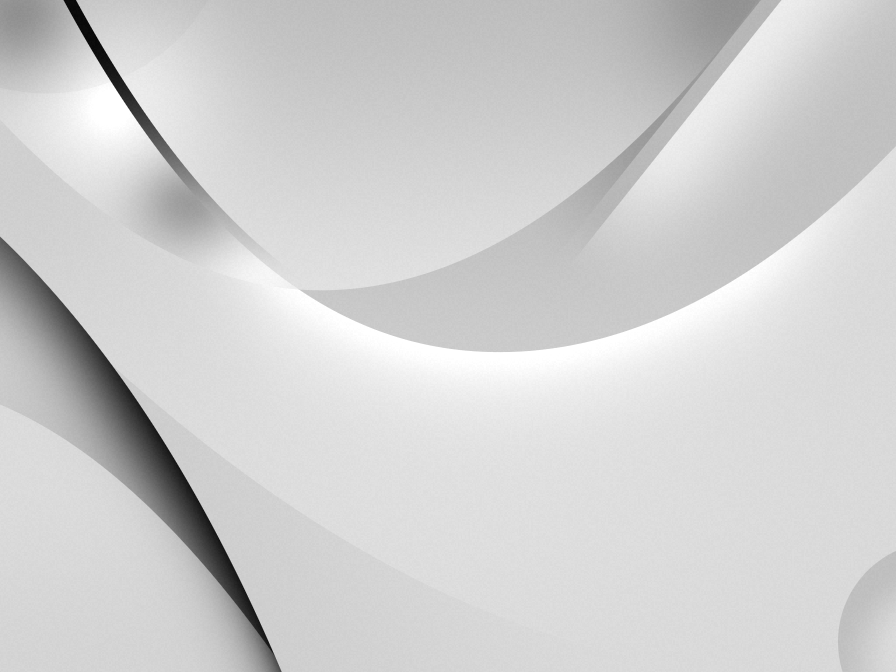
Give the GLSL for this background, as a WebGL 2 fragment shader.

```glsl
#version 300 es
precision highp float;

uniform vec2 u_resolution;
out vec4 fragColor;

// Curves, in units of the canvas height
const vec2 BOWL_LOW = vec2(0.743, 0.476);
const vec2 PANEL_LOW = vec2(0.477, 0.568);
const vec2 BLADE_FOOT = vec2(0.851, 0.609);
const vec2 BLADE_DIR = vec2(0.624, 0.782);
const float BLADE_WIDTH = 0.024;
const float RIBBON_WIDTH = 0.0165;
const vec3 CORNER_DISC = vec3(1.396, 0.045, 0.149);
const vec3 TOP_DISC = vec3(0.069, 1.139, 0.278);

// Grey levels
const float FIELD = 0.845;
const float PANEL_TOP = 0.735;
const float PANEL_BOTTOM = 0.885;
const float SLATE = 0.755;
const float BLADE = 0.71;
const float VALLEY = 0.83;
const float HILL = 0.86;
const float SHADOW = 0.70;
const float GRAIN = 0.018;
const float GRAIN_ROWS = 480.0;

float hash(vec2 p) {
    vec3 q = fract(p.xyx * 0.1031);
    q += dot(q, q.yzx + 33.33);
    return fract((q.x + q.y) * q.z);
}

// Turns an implicit curve into a distance in canvas units
float toDistance(float f) {
    return f / max(length(vec2(dFdx(f), dFdy(f))) * u_resolution.y, 1e-5);
}

float cover(float d) {
    return clamp(d * u_resolution.y + 0.5, 0.0, 1.0);
}

float blob(vec2 p, vec2 center, vec2 radii) {
    vec2 q = (p - center) / radii;
    return exp(-dot(q, q));
}

float fall(float d, float width) {
    return exp(-d * d / (width * width));
}

float bowlHeight(float x) {
    float d = x - BOWL_LOW.x;
    return BOWL_LOW.y + d * d * (0.88 + 0.564 * max(-d, 0.0));
}

float panelHeight(float x) {
    float d = x - PANEL_LOW.x;
    return PANEL_LOW.y + d * d * (d > 0.0 ? 1.018 : 1.118);
}

void main() {
    vec2 p = gl_FragCoord.xy / u_resolution.y;

    // Signed distances, positive above each curve or inside each disc
    float bowl = toDistance(p.y - bowlHeight(p.x));
    float panel = toDistance(p.y - panelHeight(p.x));
    float ridge = toDistance(p.y - 0.648 + p.x * (0.95 + 1.152 * p.x + 1.53 * p.x * p.x * p.x));
    float hill = toDistance(p.y - 0.398 + p.x * (0.42 + 1.21 * p.x));
    float reach = max(1.18 - p.x, 0.0);
    float sweep = toDistance(p.y + 0.003 - 0.448 * reach * reach);
    float corner = CORNER_DISC.z - length(p - CORNER_DISC.xy);
    float topDisc = cover(TOP_DISC.z - length(p - TOP_DISC.xy));

    // Open field with a bright rim below the bowl
    float field = FIELD + 0.03 * blob(p, vec2(0.72, 0.34), vec2(0.5, 0.3));
    field -= 0.035 * blob(p, vec2(0.0, 0.72), vec2(0.22, 0.2));
    float rim = smoothstep(0.24, 0.44, p.x) * (1.0 - 0.8 * smoothstep(1.1, 1.34, p.x));
    field += rim * (0.08 * fall(bowl, 0.1) + 0.06 * fall(bowl, 0.04));
    field -= 0.05 * (1.0 - smoothstep(0.25, 1.0, p.x)) * cover(-sweep);

    // Disc in the lower right corner
    float disc = 0.75 + 0.11 * smoothstep(0.0, 0.1, corner - 0.25 * (p.y - 0.06));
    field = mix(field, disc, cover(corner));

    // Glowing wing at the upper left
    float spark = 0.13 * blob(p, vec2(0.165, 0.84), vec2(0.13, 0.12))
                + 0.07 * blob(p, vec2(0.165, 0.84), vec2(0.045));
    float wing = 0.835 + spark - 0.03 * topDisc;
    wing -= 0.25 * blob(p, vec2(0.03, 0.98), vec2(0.09, 0.09));
    wing -= 0.24 * blob(p, vec2(0.28, 0.7), vec2(0.075, 0.065));
    wing += 0.13 * blob(p, vec2(0.4, 0.59), vec2(0.1, 0.06));
    field = mix(field, wing, cover(panel));

    // Slate between the two bowls, lit to the right of the blade
    vec2 fromFoot = p - BLADE_FOOT;
    float along = dot(fromFoot, BLADE_DIR);
    float across = dot(fromFoot, vec2(BLADE_DIR.y, -BLADE_DIR.x));
    float grow = smoothstep(-0.03, 0.24, along);
    float slate = SLATE + 0.04 * (1.0 - smoothstep(0.47, 0.7, p.y));
    float lit = slate + 0.17 * grow * fall(across, 0.1);
    float shade = slate - 0.15 * grow * fall(across + BLADE_WIDTH, 0.11);
    float blade = mix(slate, BLADE + 0.02 * fall(along - 0.25, 0.15), smoothstep(0.0, 0.1, along));
    float inner = mix(shade, blade, cover(across + BLADE_WIDTH));
    inner = mix(inner, lit, cover(across));

    // Pale panel above the inner curve
    float pale = mix(PANEL_BOTTOM, PANEL_TOP, smoothstep(0.5, 1.08, p.y));
    pale += 0.14 * blob(p, vec2(0.19, 0.87), vec2(0.14, 0.15)) - 0.02 * topDisc;
    pale -= 0.17 * blob(p, vec2(1.09, 0.99), vec2(0.13, 0.16));
    inner = mix(inner, pale, cover(panel) * cover(-across - BLADE_WIDTH));

    // Dark ribbon along the left flank of the bowl
    float ribbon = mix(0.88, 0.04, smoothstep(0.56, 0.95, p.y));
    float ribbonMask = cover(RIBBON_WIDTH - bowl) * smoothstep(0.565, 0.64, p.y);
    inner = mix(inner, ribbon, ribbonMask * (1.0 - step(BOWL_LOW.x, p.x)));
    float tone = mix(field, inner, cover(bowl));

    // Valley and hill in the shadow of the ridge
    float depth = max(-ridge, 0.0);
    float strength = SHADOW * mix(0.7, 1.0, smoothstep(0.0, 0.2, p.x));
    float valley = VALLEY - 0.05 * smoothstep(0.5, 0.3, p.y);
    valley -= strength * (0.6 * exp(-depth / 0.06) + 0.4 * fall(depth, 0.07));
    float mound = HILL - 0.03 * smoothstep(0.3, 0.0, p.y) - 0.55 * exp(-depth / 0.032);
    float hollow = mix(mound, valley, cover(hill));
    tone = mix(tone, hollow, cover(-ridge));

    // Fine grain
    tone += GRAIN * (hash(floor(p * GRAIN_ROWS)) - 0.5);
    fragColor = vec4(vec3(clamp(tone, 0.0, 1.0)), 1.0);
}
```
